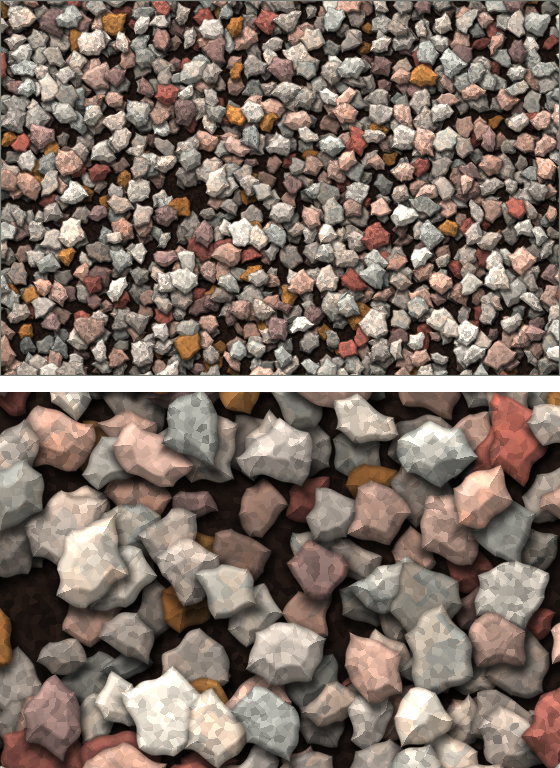
Top, the full canvas; bottom, a detail of the centre.
Write a Shadertoy shader that draws this texture.

```glsl
// Crushed gravel: layered angular stones in grey, pink, red and ochre with dark gaps.

const float TAU = 6.2831853;
const vec2 LIGHT = vec2(-0.35, 0.94);
const vec3 GAP = vec3(0.12, 0.085, 0.07);
const vec3 BORDER = vec3(0.46, 0.48, 0.45);

vec4 hash4(vec2 p) {
    vec4 q = fract(p.xyxy * vec4(0.1031, 0.1030, 0.0973, 0.1099));
    q += dot(q, q.wzxy + 33.33);
    return fract((q.xxyz + q.yzzw) * q.zywx);
}

// Random value of the nearest cell point: flat mineral grains.
float grains(vec2 p) {
    vec2 cell = floor(p);
    float nearest = 9.0, value = 0.0;
    for (int j = -1; j <= 1; j++)
    for (int i = -1; i <= 1; i++) {
        vec2 id = cell + vec2(i, j);
        vec4 h = hash4(id + 71.0);
        vec2 v = id + h.xy - p;
        float d = dot(v, v);
        if (d < nearest) { nearest = d; value = h.z; }
    }
    return value;
}

// Irregular outline from layered sines.
vec2 roughen(vec2 p) {
    return p + 0.0022 * sin(p.yx * 95.0 + vec2(1.0, 4.0))
             + 0.0012 * sin(p.yx * 233.0 + p * 71.0);
}

// Six-sided stone: x is signed distance, yz the outward normal of the nearest side.
vec3 stone(vec2 p, vec2 id, float radius, float stretch, float angle) {
    float c = cos(angle), s = sin(angle);
    mat2 turn = mat2(c, -s, s, c);
    vec2 q = turn * p * vec2(1.0);
    q.y *= stretch;
    vec3 side = vec3(-9.0, 0.0, 0.0);
    for (int k = 0; k < 6; k++) {
        vec4 h = hash4(id + float(k) * vec2(17.3, 5.7));
        float a = (float(k) + 0.7 * h.x) * TAU / 6.0;
        vec2 n = vec2(cos(a), sin(a));
        float d = dot(q, n) - radius * (0.74 + 0.36 * h.y);
        if (d > side.x) side = vec3(d, n);
    }
    vec2 normal = normalize(side.yz * vec2(1.0, stretch));
    return vec3(side.x, normal * turn);
}

// Rock type chosen by weight, then varied in brightness.
vec3 rockColor(float pick, float tone) {
    vec3 c = vec3(0.70, 0.66, 0.62);                    // warm grey
    if (pick > 0.27) c = vec3(0.64, 0.64, 0.61);        // cool grey
    if (pick > 0.46) c = vec3(0.83, 0.80, 0.75);        // pale
    if (pick > 0.60) c = vec3(0.74, 0.61, 0.55);        // pink
    if (pick > 0.79) c = vec3(0.55, 0.45, 0.43);        // mauve brown
    if (pick > 0.88) c = vec3(0.60, 0.36, 0.32);        // red
    if (pick > 0.94) c = vec3(0.67, 0.47, 0.27);        // ochre
    return c * (0.84 + 0.32 * tone);
}

// Paints one layer of stones and their shadows over the colour below.
vec3 paintLayer(vec3 col, vec2 uv, float scale, float presence, float dim,
                float speckle, float mottle, float seed) {
    vec2 p = roughen(uv) * scale + seed * 0.37;
    vec2 cell = floor(p);
    float px = scale / iResolution.y;
    for (int j = 1; j >= -1; j--)
    for (int i = -1; i <= 1; i++) {
        vec2 id = cell + vec2(i, j);
        vec4 place = hash4(id + seed);
        if (place.w > presence) continue;
        vec4 form = hash4(id + seed + 131.0);
        vec4 look = hash4(id + seed + 257.0);
        vec2 q = p - id - 0.5 - 0.55 * (place.xy - 0.5);
        float radius = mix(0.40, 0.60, form.x);
        float stretch = mix(1.0, 1.65, form.y * form.y);
        float angle = place.z * TAU;

        // Soft shadow falls away from the light.
        float shade = stone(q + LIGHT * 0.10, id + seed, radius, stretch, angle).x;
        col *= 1.0 - 0.68 * smoothstep(0.16, -0.08, shade);

        // Flat tilted top, bevelled facets and a darker rim.
        vec3 body = stone(q, id + seed, radius, stretch, angle);
        float bevel = mix(0.10, 0.34, form.z);
        float facet = smoothstep(-bevel, -bevel + 0.07, body.x);
        float slope = 0.90 + 0.34 * dot(body.yz, LIGHT);
        float top = 1.0 + 0.16 * (look.z - 0.5) + 0.16 * dot(q, LIGHT);
        float light = mix(top, slope, facet);
        light *= 1.0 - 0.35 * smoothstep(-0.09, 0.02, body.x);

        vec3 rock = rockColor(look.x, look.y);
        rock *= 1.0 + mix(0.16, 0.42, look.w) * (speckle - 0.5) + 0.18 * (mottle - 0.5);
        rock = mix(rock, rock * vec3(1.06, 0.95, 0.88), mottle * form.w);
        col = mix(col, rock * light * dim, smoothstep(px, -px, body.x));
    }
    return col;
}

void mainImage(out vec4 fragColor, in vec2 fragCoord) {
    vec2 uv = fragCoord / iResolution.y;
    float speckle = grains(uv * 150.0);
    float mottle = grains(uv * 62.0 + 0.4 * sin(uv.yx * 190.0));

    // Buried stones first, loose top stones last.
    vec3 col = GAP * (0.7 + 0.6 * speckle);
    col = paintLayer(col, uv, 20.0, 0.95, 0.72, speckle, mottle, 11.0);
    col = paintLayer(col, uv, 17.5, 0.85, 0.93, speckle, mottle, 405.0);
    col = paintLayer(col, uv, 16.0, 0.55, 1.06, speckle, mottle, 823.0);

    // Thin frame along the canvas edge.
    vec2 inset = min(uv, iResolution.xy / iResolution.y - uv);
    float frame = smoothstep(0.0045, 0.002, min(inset.x, inset.y));
    fragColor = vec4(clamp(mix(col, BORDER, frame), 0.0, 1.0), 1.0);
}
```
